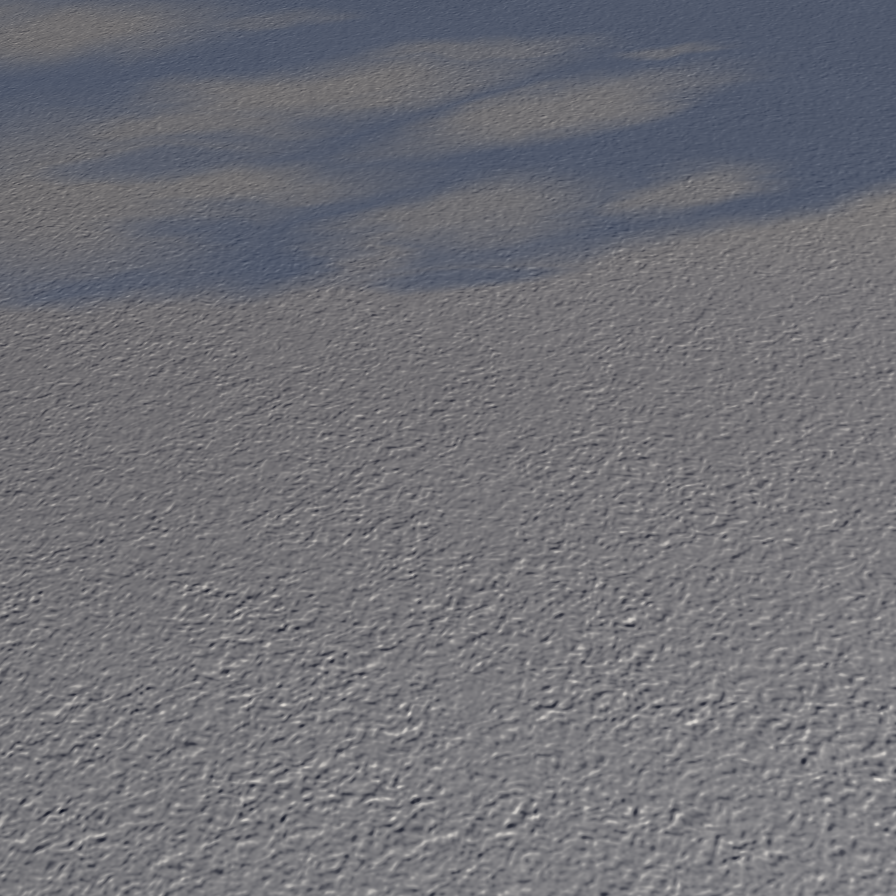
Give the GLSL for this texture, as a three.js fragment shader.

```glsl
varying vec2 vUv;

#define SHADOW_COLOR vec3(0.315, 0.347, 0.418)
#define NEAR_COLOR vec3(0.482, 0.480, 0.494)
#define FAR_COLOR vec3(0.447, 0.440, 0.452)
#define GRAIN_SCALE vec2(205.0, 500.0)
#define GRAIN_SLOPE 0.16
#define HORIZON 1.9
#define RELIEF_NEAR 0.34
#define RELIEF_FAR 0.13
#define FLECK_GAIN 2.2
#define SPECKLE 0.055

float hash(vec2 p) {
  vec3 q = fract(vec3(p.xyx) * 0.1031);
  q += dot(q, q.yzx + 33.33);
  return fract((q.x + q.y) * q.z);
}

float noise(vec2 p) {
  vec2 i = floor(p), f = fract(p);
  f = f * f * (3.0 - 2.0 * f);
  return mix(mix(hash(i), hash(i + vec2(1.0, 0.0)), f.x),
             mix(hash(i + vec2(0.0, 1.0)), hash(i + 1.0), f.x), f.y);
}

float fbm(vec2 p) {
  float sum = 0.0, weight = 0.5;
  for (int i = 0; i < 4; i++) {
    sum += weight * noise(p);
    p = mat2(1.6, 1.2, -1.2, 1.6) * p + 17.3;
    weight *= 0.5;
  }
  return sum;
}

// Soft sheared ellipse: 1 inside, 0 outside
float streak(vec2 p, vec2 center, vec2 halfSize, float slope) {
  vec2 d = p - center;
  d.y -= slope * d.x;
  return 1.0 - smoothstep(0.25, 1.45, length(d / halfSize));
}

// Foliage shadow: a broad mass, gaps of light, then darker fingers
float foliageShadow(vec2 uv) {
  vec2 p = uv;
  vec2 along = vec2(uv.x, uv.y - 0.14 * uv.x);
  p.y += 0.026 * (fbm(along * vec2(11.0, 26.0) + 4.0) - 0.47);
  p.x += 0.15 * (fbm(along * vec2(6.0, 40.0) + 31.0) - 0.47);
  float edge = 0.667 + 0.12 * uv.x * uv.x;
  float shade = smoothstep(edge - 0.016, edge + 0.022, p.y);

  float gap = streak(p, vec2(0.06, 0.770), vec2(0.25, 0.10), 0.10);
  gap = max(gap, streak(p, vec2(0.25, 0.792), vec2(0.18, 0.026), 0.06));
  gap = max(gap, 0.9 * streak(p, vec2(0.19, 0.860), vec2(0.18, 0.024), 0.10));
  gap = max(gap, streak(p, vec2(0.35, 0.897), vec2(0.23, 0.032), 0.13));
  gap = max(gap, 0.95 * streak(p, vec2(0.61, 0.877), vec2(0.21, 0.027), 0.20));
  gap = max(gap, streak(p, vec2(0.07, 0.965), vec2(0.18, 0.038), 0.05));
  gap = max(gap, 0.9 * streak(p, vec2(0.52, 0.757), vec2(0.15, 0.038), 0.16));
  gap = max(gap, 0.9 * streak(p, vec2(0.42, 0.716), vec2(0.09, 0.024), 0.28));
  gap = max(gap, 0.9 * streak(p, vec2(0.75, 0.786), vec2(0.10, 0.027), 0.20));
  gap = max(gap, 0.7 * streak(p, vec2(0.52, 0.943), vec2(0.13, 0.013), 0.06));
  gap = max(gap, 0.6 * streak(p, vec2(0.75, 0.948), vec2(0.07, 0.007), 0.12));
  gap = max(gap, 0.5 * streak(p, vec2(0.29, 0.976), vec2(0.09, 0.010), 0.04));

  float finger = streak(p, vec2(0.08, 0.893), vec2(0.17, 0.029), 0.04);
  finger = max(finger, 0.85 * streak(p, vec2(0.20, 0.820), vec2(0.19, 0.018), 0.08));
  finger = max(finger, streak(p, vec2(0.30, 0.737), vec2(0.16, 0.026), -0.03));
  finger = max(finger, 0.9 * streak(p, vec2(0.12, 0.683), vec2(0.15, 0.020), 0.10));
  finger = max(finger, 0.9 * streak(p, vec2(0.50, 0.693), vec2(0.12, 0.014), 0.08));
  return max(shade * (1.0 - 0.92 * gap), 0.9 * finger);
}

// Rough ground, foreshortened toward the top
float groundHeight(vec2 q) {
  return 0.50 * noise(q) + 0.36 * noise(mat2(1.5, 0.6, -0.6, 1.5) * q + 41.0)
       + 0.32 * noise(q * vec2(0.42, 0.55) + 83.0);
}

float groundRelief(vec2 uv) {
  float depth = 1.0 / (HORIZON - uv.y + GRAIN_SLOPE * (uv.x - 0.5));
  vec2 q = vec2((uv.x - 0.5) * depth, depth) * GRAIN_SCALE + 200.0;
  q += 0.8 * vec2(noise(q * 0.31), noise(q * 0.31 + 9.0));
  float slopeLight = groundHeight(q) - groundHeight(q + vec2(-0.35, 0.6));
  float patches = smoothstep(0.25, 0.75, fbm(uv * vec2(13.0, 24.0) + 60.0));
  // Steep slopes stand out as sparse flecks and pits
  slopeLight *= 0.7 + FLECK_GAIN * min(abs(slopeLight), 0.4);
  return slopeLight * mix(0.75, 1.35, patches);
}

void main() {
  vec2 uv = vUv;
  float shade = foliageShadow(uv);

  // Sunlit ground, brighter near the viewer and to the right
  vec3 color = mix(NEAR_COLOR, FAR_COLOR, smoothstep(0.0, 0.65, uv.y));
  color += 0.04 * (uv.x - 0.4) * (1.0 - 0.3 * uv.y);
  color += vec3(0.010, 0.006, -0.006) * smoothstep(0.66, 0.8, uv.y);
  color += 0.012 * (fbm(uv * vec2(5.0, 9.0)) - 0.47);

  vec3 shadow = SHADOW_COLOR + 0.015 * (fbm(uv * vec2(8.0, 30.0)) - 0.47);
  color = mix(color, shadow, shade);

  // Embossed grain with warm crests and cool hollows
  float strength = mix(RELIEF_NEAR, RELIEF_FAR, smoothstep(0.0, 0.9, uv.y));
  float relief = groundRelief(uv) * strength;
  relief += SPECKLE * (noise(uv * vec2(230.0, 290.0)) - 0.5) * (1.0 - 0.4 * uv.y);
  color += relief * (1.0 - 0.5 * shade) * vec3(1.04, 1.0, 0.9);

  gl_FragColor = vec4(color, 1.0);
}
```
